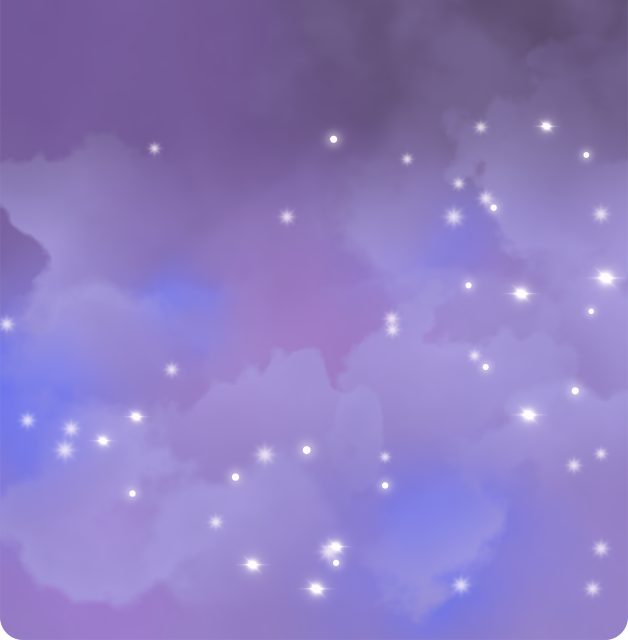
This background is drawn by a WebGL 1 fragment shader. Its source:

```glsl
precision highp float;

uniform vec2 u_resolution;

#define CLOUD_COUNT 15
#define STAR_COUNT 46
#define CLOUD_OPACITY 0.85
#define EDGE_ROUGHNESS 0.22
#define CORNER_RADIUS 0.036
#define DUSK_LEFT vec3(0.46, 0.36, 0.61)
#define DUSK_RIGHT vec3(0.36, 0.30, 0.44)
#define HAZE vec3(0.58, 0.50, 0.77)
#define ROSE vec3(0.63, 0.47, 0.76)
#define BLUE vec3(0.43, 0.47, 0.96)
#define LAVENDER vec3(0.65, 0.61, 0.87)
#define SMOKE vec3(0.49, 0.43, 0.63)

float hash(vec2 p) {
    return fract(sin(dot(p, vec2(127.1, 311.7))) * 43758.5453);
}

float noise(vec2 p) {
    vec2 cell = floor(p);
    vec2 f = fract(p);
    f = f * f * (3.0 - 2.0 * f);
    return mix(mix(hash(cell), hash(cell + vec2(1.0, 0.0)), f.x),
               mix(hash(cell + vec2(0.0, 1.0)), hash(cell + 1.0), f.x), f.y);
}

float fbm(vec2 p) {
    float sum = 0.0;
    float amplitude = 0.5;
    for (int i = 0; i < 5; i++) {
        sum += amplitude * noise(p);
        p = mat2(1.6, 1.2, -1.2, 1.6) * p + 7.3;
        amplitude *= 0.5;
    }
    return sum / 0.97;
}

// Soft elliptical wash of colour
vec3 wash(vec3 color, vec2 p, vec2 center, vec2 radius, vec3 hue, float strength) {
    vec2 q = (p - center) / radius;
    return mix(color, hue, strength * exp(-dot(q, q) * 1.3));
}

vec3 sky(vec2 p, vec2 warped) {
    float drift = fbm(p * 3.0 + 20.0) - 0.5;
    vec3 dusk = mix(DUSK_LEFT, DUSK_RIGHT, smoothstep(0.1, 0.8, p.x + 0.5 * drift));
    vec3 color = mix(HAZE, dusk, smoothstep(0.48, 0.80, p.y + 0.3 * drift + 0.08 * (0.5 - p.x)));
    color = mix(color, SMOKE, 0.6 * smoothstep(0.48, 0.72, fbm(p * 4.0 + 3.0)) * smoothstep(0.5, 0.75, p.y));

    color = wash(color, warped, vec2(0.52, 0.51), vec2(0.24, 0.16), ROSE, 0.8);
    color = wash(color, warped, vec2(0.10, 0.10), vec2(0.20, 0.16), ROSE + vec3(0.0, 0.0, 0.06), 0.7);
    color = wash(color, warped, vec2(0.01, 0.37), vec2(0.17, 0.18), BLUE, 0.9);
    color = wash(color, warped, vec2(0.30, 0.56), vec2(0.09, 0.08), BLUE, 0.75);
    color = wash(color, warped, vec2(0.68, 0.61), vec2(0.13, 0.10), BLUE, 0.45);
    return wash(color, warped, vec2(0.68, 0.12), vec2(0.18, 0.15), BLUE, 0.9);
}

// Billowing banks, crisp on one side and dissolving towards the other
vec3 addClouds(vec3 color, vec2 p) {
    for (int i = 0; i < CLOUD_COUNT; i++) {
        float n = float(i);
        vec2 center = fract(vec2(0.13, 0.40) + n * vec2(0.7549, 0.5698));
        center.y = 0.02 + 0.62 * center.y + 0.14 * center.x;
        float radius = mix(0.10, 0.17, hash(vec2(n, 4.0)));
        float angle = 6.2832 * hash(vec2(n, 9.0));
        vec2 offset = p - center;

        float billow = fbm(p * 9.0 + n * 13.7);
        float dist = length(offset * vec2(0.85, 1.1)) - radius + EDGE_ROUGHNESS * (billow - 0.5);
        float softness = mix(0.005, 0.035, hash(vec2(n, 17.0)));
        float cover = 1.0 - smoothstep(-softness, softness, dist);
        float fade = smoothstep(-radius, radius, dot(offset, vec2(cos(angle), sin(angle))));

        vec2 fromHeart = (center - vec2(0.50, 0.50)) / vec2(0.25, 0.16);
        float clearing = 1.0 - 0.75 * exp(-dot(fromHeart, fromHeart));
        float height = smoothstep(0.58, 0.85, p.y);
        vec3 tone = mix(LAVENDER, SMOKE, height) + 0.10 * (billow - 0.5);
        color = mix(color, tone, CLOUD_OPACITY * cover * fade * clearing);
    }
    return color;
}

// Three kinds of star: lens flare, bright disc and faint sparkle
float starLight(vec2 d, float kind, float size) {
    float r = length(d) / size;
    vec2 a = abs(d) / size;
    if (kind < 0.18) {
        float ray = exp(-a.y / 0.0012) * pow(max(0.0, 1.0 - a.x / 0.037), 2.0);
        vec2 slant = vec2(d.x - d.y, d.x + d.y) * 0.707 / size;
        float streak = exp(-abs(slant.y) / 0.0018) * max(0.0, 1.0 - abs(slant.x) / 0.024);
        return exp(-r * r / 0.00008) + ray + 0.5 * streak + 0.25 * exp(-r * r / 0.0004);
    }
    if (kind < 0.45) {
        float pixel = 1.0 / u_resolution.y;
        float disc = 1.0 - smoothstep(-pixel, pixel, length(d) - 0.0048 * size);
        return disc + 0.4 * exp(-r * r / 0.00015);
    }
    float spikes = 1.0 + 0.2 * cos(8.0 * atan(d.y, d.x + 0.00001));
    return 0.75 * exp(-r * r / (0.00009 * spikes));
}

void main() {
    vec2 p = gl_FragCoord.xy / u_resolution.y;
    float width = u_resolution.x / u_resolution.y;
    vec2 warped = p + 0.22 * (vec2(fbm(p * 5.0), fbm(p * 5.0 + 31.0)) - 0.5);
    vec3 color = addClouds(sky(p, warped), p);
    color += 0.05 * (fbm(p * 7.0 + 50.0) - 0.5);

    for (int i = 0; i < STAR_COUNT; i++) {
        float n = float(i);
        vec2 at = vec2(width * hash(vec2(n, 1.3)), 0.08 + 0.74 * hash(vec2(n, 5.7)));
        float size = mix(0.7, 1.25, hash(vec2(n, 8.1)));
        float light = starLight(p - at, fract(n * 0.618), size);
        color = mix(color, vec3(1.0, 0.98, 1.0), clamp(light, 0.0, 1.0));
    }

    // Rounded lower corners
    vec2 inset = vec2(CORNER_RADIUS) - vec2(min(p.x, width - p.x), p.y);
    float outside = length(max(inset, 0.0)) - CORNER_RADIUS;
    color = mix(color, vec3(1.0), smoothstep(-0.001, 0.001, outside));
    gl_FragColor = vec4(color, 1.0);
}
```
